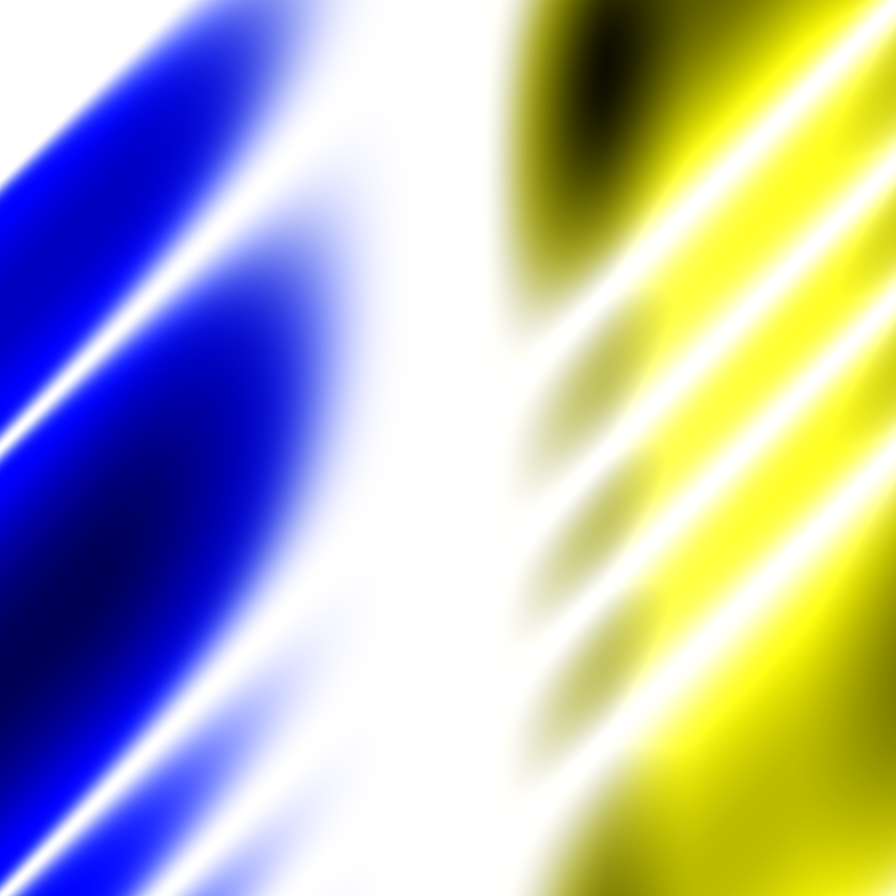
A Shadertoy shader for this background:

```glsl
const vec3 WHITE = vec3(1.0);

// Rounded ridges between diagonal seams, zero on every seam
float ridges(float diagonal) {
    float seam[7] = float[](0.20, 0.50, 1.003, 1.182, 1.332, 1.502, 2.03);
    float crest[6] = float[](0.56, 1.0, 0.30, 0.28, 0.29, 0.62);
    float height = 0.0;
    for (int i = 0; i < 6; i++) {
        float t = (diagonal - seam[i]) / (seam[i + 1] - seam[i]);
        height += crest[i] * sin(3.14159 * clamp(t, 0.0, 1.0));
    }
    return height;
}

// Soft falloff from one to zero as the ridge rises
float fade(float amount) {
    return exp(-amount * amount);
}

// Blue side: red and green vanish first, then blue deepens
vec3 blueSide(float x, float height) {
    float d = max(0.48 - x, 0.0);
    float gain = d * (2.0 + 42.0 * d) * height;
    float depth = 1.0 - smoothstep(0.10, 0.40, x);
    float shade = depth * max(0.95 * height - 0.28, 0.0);
    return vec3(fade(gain), fade(0.93 * gain), 1.0 - shade);
}

// Yellow side: blue vanishes first, then olive shadows gather
vec3 yellowSide(float x, float height) {
    float onset = smoothstep(0.52, 0.68, x);
    float gain = onset * (3.3 + 6.0 * max(x - 0.66, 0.0)) * height;
    float glow = 0.3 * smoothstep(0.67, 0.78, x) * (1.0 - smoothstep(0.88, 1.05, x));
    float shade = clamp(onset * height - 0.05 - glow, 0.0, 0.95);
    float light = 1.0 - shade;
    return vec3(light, light, min(light, fade(gain)));
}

void mainImage(out vec4 fragColor, in vec2 fragCoord) {
    vec2 uv = fragCoord / iResolution.xy;
    float height = ridges(uv.x + 1.0 - uv.y);

    // The two sides meet in the white centre
    vec3 color = WHITE;
    color *= blueSide(uv.x, height);
    color *= yellowSide(uv.x, height);
    fragColor = vec4(color, 1.0);
}
```
